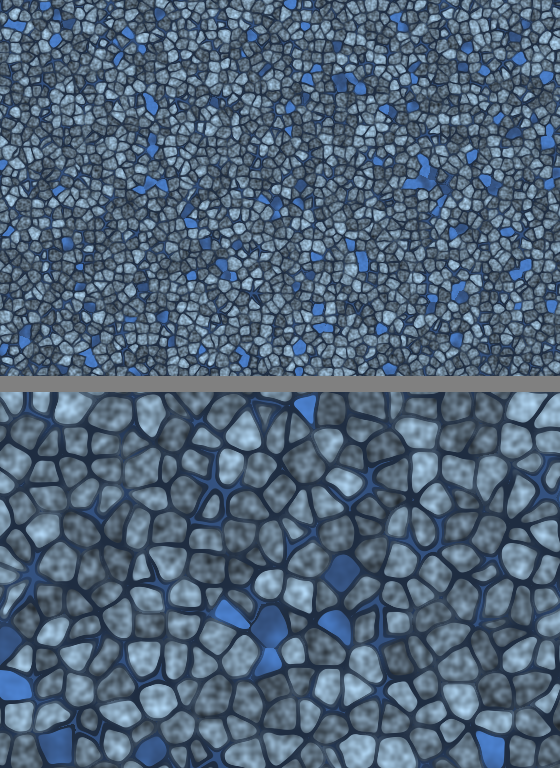
Top: the whole. Bottom: its middle third, enlarged.
Give the GLSL for this texture, as a WebGL 2 fragment shader.

```glsl
#version 300 es
precision highp float;
// Thin section of a granular rock: tightly packed angular grains with dark rims
// and blue pore space. Grains are cells of a weighted Voronoi (power) diagram;
// clustered cells and widened joints become pores, gradient noise mottles grains.

#define GRAINS 36.0       // grain rows over the canvas height
#define JITTER 0.88       // irregularity of grain centres
#define SIZE_SPREAD 0.26  // variation of grain size
#define PORE_SHARE 0.20   // chance of a pore inside a porous zone
#define JOINT_GAP 0.15    // widest open joint, in grains
#define RIM 0.065         // half width of the dark rim, in grains
#define MOTTLE 0.62       // strength of the speckle in grains
#define GRAIN_DARK vec3(0.315, 0.375, 0.430)
#define GRAIN_LIGHT vec3(0.555, 0.672, 0.765)
#define RIM_COLOR vec3(0.120, 0.175, 0.255)
#define PORE_BRIGHT vec3(0.285, 0.485, 0.775)
#define PORE_DULL vec3(0.205, 0.320, 0.500)

uniform vec2 u_resolution;
out vec4 fragColor;

// Integer hash of a lattice cell, three values in 0..1
vec3 hash3(vec2 cell, int seed) {
  uvec3 v = uvec3(ivec3(ivec2(cell), seed)) * 1664525u + 1013904223u;
  v.x += v.y * v.z; v.y += v.z * v.x; v.z += v.x * v.y;
  v ^= v >> 16u;
  v.x += v.y * v.z; v.y += v.z * v.x; v.z += v.x * v.y;
  return vec3(v >> 8u) / 16777216.0;
}

float cornerSlope(vec2 cell, vec2 offset, int seed) {
  float angle = 6.28319 * hash3(cell, seed).x;
  return dot(vec2(cos(angle), sin(angle)), offset);
}

// Gradient noise, about -0.7..0.7
float noise(vec2 p, int seed) {
  vec2 i = floor(p), f = p - i;
  vec2 u = f * f * f * (f * (f * 6.0 - 15.0) + 10.0);
  vec2 e = vec2(0.0, 1.0);
  return mix(mix(cornerSlope(i, f, seed), cornerSlope(i + e.yx, f - e.yx, seed), u.x),
             mix(cornerSlope(i + e.xy, f - e.xy, seed), cornerSlope(i + e.yy, f - e.yy, seed), u.x), u.y);
}

float smoothMin(float a, float b, float k) {
  float h = max(k - abs(a - b), 0.0) / k;
  return min(a, b) - 0.25 * h * h * k;
}

// Grain centre (xy) and size weight (z)
vec3 site(vec2 cell) {
  vec3 h = hash3(cell, 1);
  return vec3(cell + 0.5 + JITTER * (h.xy - 0.5), SIZE_SPREAD * h.z);
}

float powerDistance(vec2 p, vec3 s) {
  vec2 r = p - s.xy;
  return dot(r, r) - s.z;
}

bool isPore(vec2 cell) {
  float zone = smoothstep(-0.25, 0.45, noise(cell * 0.23, 2));
  return hash3(cell, 3).x < PORE_SHARE * zone;
}

void main() {
  float px = GRAINS / u_resolution.y;
  vec2 p = gl_FragCoord.xy * px;
  vec2 q = p + 0.13 * vec2(noise(p * 1.4, 4), noise(p * 1.4, 5));
  vec2 base = floor(q);

  // Owning cell
  vec2 owner = base;
  float nearest = 1e3;
  for (int y = -2; y <= 2; y++)
  for (int x = -2; x <= 2; x++) {
    vec2 cell = base + vec2(x, y);
    float d = powerDistance(q, site(cell));
    if (d < nearest) { nearest = d; owner = cell; }
  }

  // Rounded distance to the border; joined pores share no border
  vec3 home = site(owner);
  bool pore = isPore(owner);
  float edge = 1.0;
  for (int y = -2; y <= 2; y++)
  for (int x = -2; x <= 2; x++) {
    vec2 cell = owner + vec2(x, y);
    if (cell == owner || (pore && isPore(cell))) continue;
    vec3 other = site(cell);
    float d = (powerDistance(q, other) - nearest) / (2.0 * length(other.xy - home.xy));
    edge = smoothMin(edge, d, 0.18);
  }

  // Grain body: tone per grain, speckle stronger in the dark ones
  vec3 h = hash3(owner, 6);
  float tone = clamp(pow(h.x, 1.25) + 0.25 * noise(p * 0.3, 7), 0.0, 1.0);
  float speckle = noise(p * 2.1 + h.yz, 8) + 0.9 * noise(p * 4.3, 9);
  vec3 grain = mix(GRAIN_DARK, GRAIN_LIGHT, tone);
  grain *= 1.0 + MOTTLE * mix(1.0, 0.5, tone) * speckle;
  grain *= mix(0.86, 1.04, smoothstep(0.05, 0.32, edge));

  // Pore space: clear or murky filling, plus open joints between grains
  float clarity = smoothstep(0.1, 0.55, h.y + 0.5 * noise(p * 0.9, 10));
  vec3 poreFill = mix(PORE_DULL, PORE_BRIGHT, clarity) * (1.0 + 0.08 * speckle);
  float gap = pore ? 0.0 : JOINT_GAP * smoothstep(-0.1, 0.5, noise(p * 0.55, 11)) - 0.03;
  float open = pore ? 1.0 : 1.0 - smoothstep(gap - 0.5 * px, gap + 0.5 * px, edge);
  vec3 color = mix(grain, pore ? poreFill : PORE_DULL, open);

  // Dark rims of uneven strength
  float rim = 1.0 - smoothstep(RIM - 0.5 * px, RIM + 0.6 * px, abs(edge - max(gap, 0.0)));
  rim *= clamp(0.82 + 0.8 * noise(p * 0.8, 12), 0.35, 1.0);
  color = mix(color, RIM_COLOR, rim);

  fragColor = vec4(clamp(color, 0.0, 1.0), 1.0);
}
```
